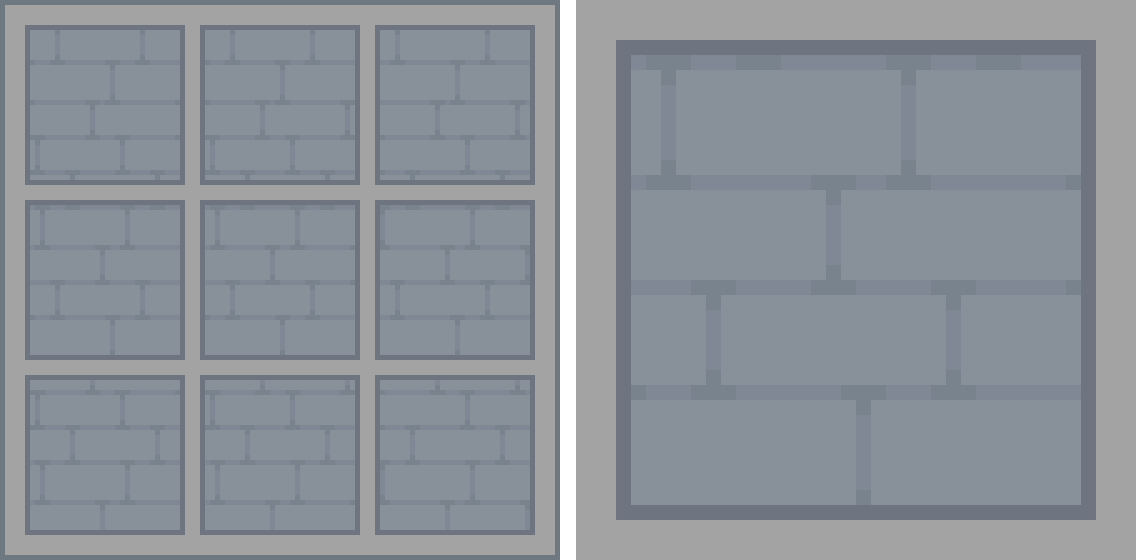
Left: the whole. Right: its middle third, enlarged.
Give the GLSL for this pattern, as a WebGL 1 fragment shader.

```glsl
precision highp float;
// Nine framed panels of blue-grey brickwork, three by three on a pale grey ground.

uniform vec2 u_resolution;

const float CELLS = 112.0;

// First joint of each of the seven courses in the brick bond.
float courseShift(float course) {
  float c = mod(course + 0.5, 7.0);
  return c < 1.0 ? 11.0 : c < 2.0 ? 5.0 : c < 3.0 ? 1.0 : c < 4.0 ? 7.0
       : c < 5.0 ? 14.0 : c < 6.0 ? 8.0 : 3.0;
}

// Distance in cells to the nearest upright joint of a course.
float jointDistance(float x, float course) {
  float u = mod(x - courseShift(course), 51.0);
  return min(min(abs(u - 0.5), abs(u - 17.5)), min(abs(u - 35.5), abs(u - 51.5)));
}

// Top cell of a course: seven courses fill 51 cells.
float courseTop(float course) {
  return floor(course * 51.0 / 7.0 + 0.44);
}

vec3 brickColor(vec2 cell) {
  vec3 brick = vec3(0.535, 0.565, 0.605);
  vec3 mortar = vec3(0.502, 0.533, 0.588);
  vec3 darkMortar = vec3(0.475, 0.515, 0.553);

  float y = floor(mod(cell.y - 5.0, 51.0));
  float course = floor((y + 0.56) * 7.0 / 51.0);
  float below = y - courseTop(course);
  float above = courseTop(course + 1.0) - y;
  float joint = jointDistance(cell.x, course);

  // Bed joints darken where an upright meets them from either side.
  if (below < 0.5) {
    float meeting = min(joint, jointDistance(cell.x, course - 1.0));
    return meeting < 1.5 ? darkMortar : mortar;
  }
  // Upright joints darken at both ends.
  if (joint < 0.5) return min(below, above) < 1.5 ? darkMortar : mortar;
  return brick;
}

// Colour of one square cell, given its centre measured from the top left.
vec3 cellColor(vec2 cell) {
  vec2 fromCenter = abs(cell - 0.5 * CELLS);
  float reach = max(fromCenter.x, fromCenter.y);
  if (reach > 55.0) return vec3(0.431, 0.471, 0.506);

  vec2 local = abs(mod(cell - 5.0, 35.0) - 16.0);
  float panel = max(local.x, local.y);
  if (reach > 51.0 || panel > 16.0) return vec3(0.64);
  if (panel > 15.0) return vec3(0.431, 0.459, 0.506);
  return brickColor(cell);
}

void main() {
  vec2 p = gl_FragCoord.xy / u_resolution * CELLS;
  p.y = CELLS - p.y;

  // Blend the four nearest cells across one screen sample for smooth edges.
  vec2 corner = floor(p - 0.5) + 0.5;
  vec2 blend = clamp((p - corner - 0.5) * u_resolution / CELLS + 0.5, 0.0, 1.0);
  vec3 top = mix(cellColor(corner), cellColor(corner + vec2(1.0, 0.0)), blend.x);
  vec3 bottom = mix(cellColor(corner + vec2(0.0, 1.0)), cellColor(corner + 1.0), blend.x);
  gl_FragColor = vec4(mix(top, bottom, blend.y), 1.0);
}
```
